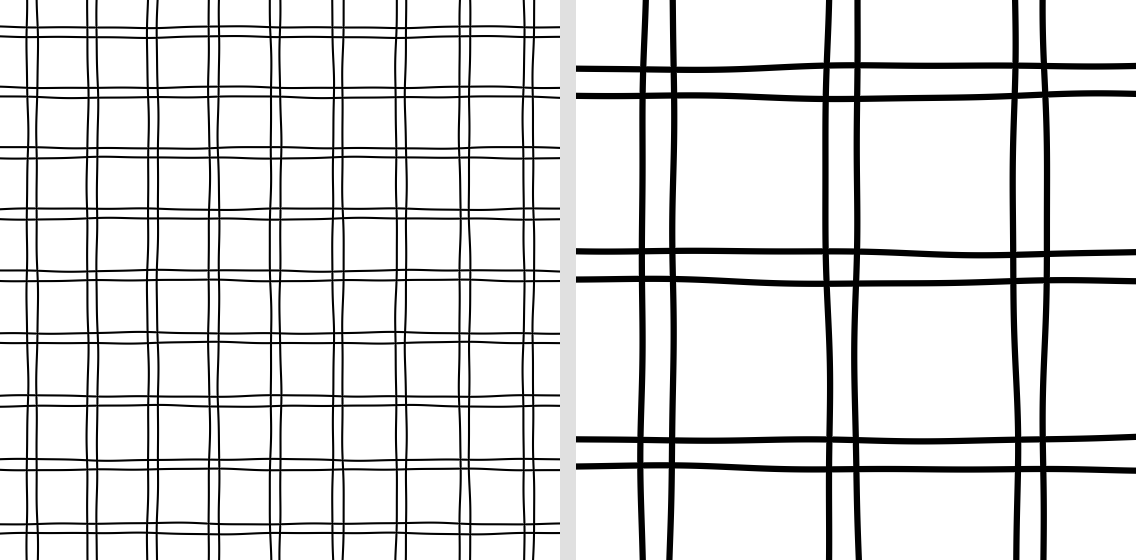
Left: the whole. Right: its middle third, enlarged.
Write a WebGL 2 fragment shader that draws this pattern.

```glsl
#version 300 es
precision highp float;

uniform vec2 u_resolution;
out vec4 fragColor;

float hash(float n) {
    return fract(sin(n * 12.99 + 4.1) * 4375.85);
}

// Slow hand tremor along a stroke, layered from three sines
float tremor(float along, float seed) {
    float phase = 6.2832 * hash(seed);
    float detail = 6.2832 * hash(seed + 37.0);
    return 0.0011 * sin(along * 14.0 + phase)
         + 0.0007 * sin(along * 28.0 + detail)
         + 0.0003 * sin(along * 56.0 + phase + 2.0 * detail);
}

// Ink coverage of nine double strokes stacked along one axis
float doubleStrokes(float across, float along, float seed, float pixel) {
    float ink = 0.0;
    for (int i = 0; i < 9; i++) {
        float pair = float(i);
        // Even spacing with a slight bow towards the start
        float center = 0.0573 + 0.1108 * pair - 0.0085 * sin(pair * 0.3927);
        for (int j = 0; j < 2; j++) {
            float side = float(j) * 2.0 - 1.0;
            float strokeSeed = seed + pair * 2.0 + float(j);
            float stroke = center + side * 0.0087 + tremor(along, strokeSeed);
            float edge = 0.00186 - abs(across - stroke);
            ink = max(ink, clamp(edge / pixel + 0.5, 0.0, 1.0));
        }
    }
    return ink;
}

void main() {
    vec2 uv = gl_FragCoord.xy / u_resolution;
    vec2 pixel = 1.0 / u_resolution;
    float fromTop = 1.0 - uv.y;

    float vertical = doubleStrokes(uv.x, fromTop, 1.0, pixel.x);
    float horizontal = doubleStrokes(fromTop, uv.x, 71.0, pixel.y);

    // Black ink on white paper
    vec3 color = mix(vec3(1.0), vec3(0.0), max(vertical, horizontal));
    fragColor = vec4(color, 1.0);
}
```
